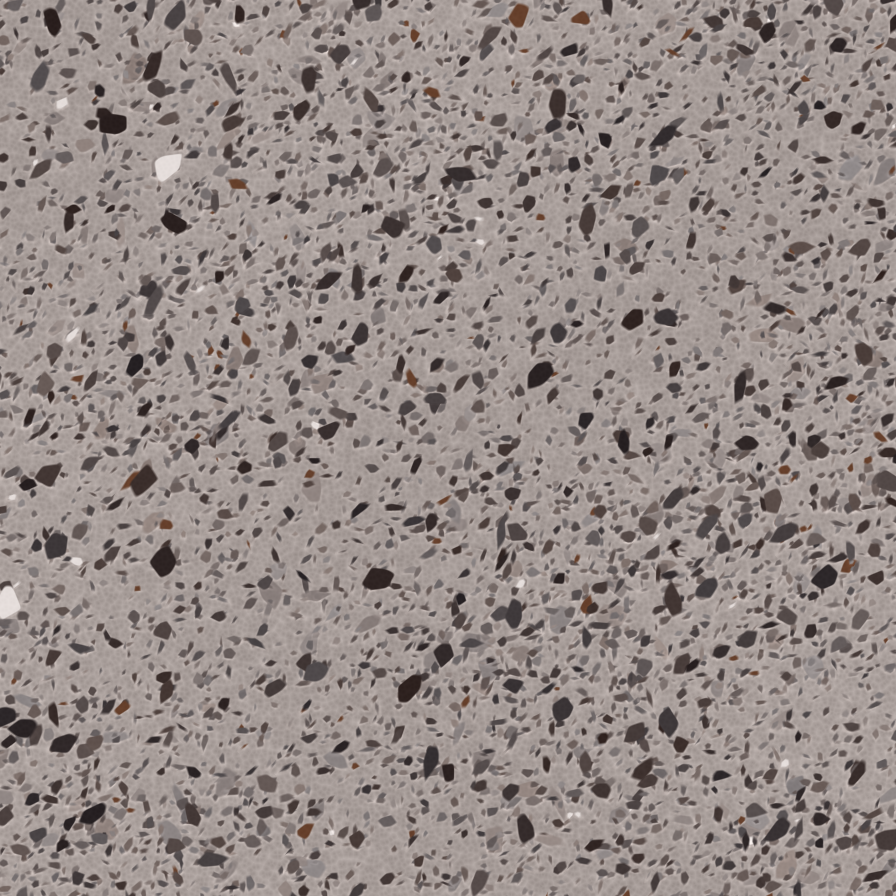
This texture is drawn by a Shadertoy shader. Its source:

```glsl
const vec3 PASTE = vec3(0.668, 0.628, 0.613);
const vec3 CHIP_DARK = vec3(0.14, 0.105, 0.105);
const vec3 CHIP_GREY = vec3(0.56, 0.52, 0.51);
const vec3 RUST = vec3(0.40, 0.25, 0.17);
const vec3 SHELL = vec3(0.90, 0.87, 0.86);
const float RUST_SHARE = 0.018;
const float SHELL_SHARE = 0.006;
const float LEAN = 0.72;          // main chip direction, radians
const float LEAN_SPREAD = 1.5;
const float EDGE = 0.0013;        // edge softness
const float RIM_GAIN = 0.07;
const float GRAIN = 0.085;
const float MOTTLE = 0.05;
const float PATCHINESS = 0.3;
const float TAU = 6.2831853;
const int SIDES = 6;

vec4 hash4(vec2 p) {
    vec4 q = fract(p.xyxy * vec4(0.1031, 0.1030, 0.0973, 0.1099));
    q += dot(q, q.wzxy + 33.33);
    return fract((q.xxyz + q.yzzw) * q.zywx);
}

// Distance to the nearest scattered point
float cellular(vec2 p) {
    vec2 cell = floor(p);
    float nearest = 2.0;
    for (int j = -1; j <= 1; j++)
    for (int i = -1; i <= 1; i++) {
        vec2 id = cell + vec2(i, j);
        nearest = min(nearest, length(id + hash4(id + 71.0).xy - p));
    }
    return nearest;
}

// Broad drift of chip density
float patches(vec2 p) {
    float waves = sin(p.x * 9.0 + 2.0 * sin(p.y * 6.0))
                + sin(p.y * 11.0 - p.x * 5.0 + 1.3);
    return 1.0 + PATCHINESS * (0.5 * waves + p.x - 0.5);
}

// Rounded convex polygon of about unit radius, with random sides
float chipShape(vec2 q, vec2 id) {
    float total = 0.0;
    for (int k = 0; k < SIDES; k++) {
        vec4 h = hash4(id + float(k) * 17.3);
        float angle = (float(k) + 0.7 * h.x) * TAU / float(SIDES);
        float reach = mix(0.68, 1.15, h.y);
        float side = max(dot(q, vec2(cos(angle), sin(angle))) / reach, 0.0);
        total += pow(side, 10.0);
    }
    return pow(total, 0.1) - 1.0;
}

// One layer of chips; tones runs from the darkest to the palest chip
void scatter(inout vec3 color, vec2 uv, float cells, float size,
             float share, vec2 tones, float seed) {
    vec2 cell = floor(uv * cells);
    float soft = max(EDGE, 0.6 / iResolution.y);
    for (int j = -1; j <= 1; j++)
    for (int i = -1; i <= 1; i++) {
        vec2 id = cell + vec2(i, j);
        vec4 place = hash4(id + seed);
        vec4 form = hash4(id + seed + 191.7);
        vec2 center = (id + 0.05 + 0.9 * place.xy) / cells;
        vec2 offset = uv - center;
        float halfLength = size * mix(0.65, 1.35, form.x);
        if (place.z > share * patches(center)) continue;
        if (length(offset) > 1.8 * halfLength + 4.0 * soft) continue;

        // Turn into the chip's own axes
        float angle = LEAN + (form.y + place.w - 1.0) * LEAN_SPREAD;
        vec2 axis = vec2(cos(angle), sin(angle));
        vec2 local = vec2(dot(offset, axis), dot(offset, vec2(-axis.y, axis.x)));
        float halfWidth = halfLength * mix(0.32, 0.82, form.z);
        float d = chipShape(local / vec2(halfLength, halfWidth), id + seed) * halfWidth;
        float cover = smoothstep(soft, -soft, d);

        // Pale rim on the lower side
        float rim = smoothstep(3.0 * soft, soft, d) * (1.0 - cover);
        color *= 1.0 + RIM_GAIN * rim * clamp(0.5 - offset.y / halfLength, 0.0, 1.0);

        // Chip colour, with a few rusty and shell pieces
        vec4 tint = hash4(id + seed + 377.1);
        vec3 chip = mix(CHIP_DARK, CHIP_GREY, mix(tones.x, tones.y, form.w));
        chip += (tint.y - 0.5) * vec3(0.035, 0.0, -0.025);
        if (tint.x < RUST_SHARE) chip = RUST;
        if (tint.x > 1.0 - SHELL_SHARE) chip = SHELL;
        color = mix(color, chip, cover);
    }
}

void mainImage(out vec4 fragColor, in vec2 fragCoord) {
    vec2 uv = fragCoord / iResolution.y;

    // Cement paste with fine grain and soft mottling
    float grain = cellular(uv * 170.0) - 0.5;
    float mottle = cellular(uv * 48.0 + 9.0) - 0.5;
    float drift = 0.008 * sin(uv.x * 7.0 + 2.0 * sin(uv.y * 5.0));
    vec3 color = PASTE + GRAIN * grain + MOTTLE * mottle + drift;

    // Faint chips first, then slivers up to the large stones
    scatter(color, uv, 28.0, 0.0125, 0.22, vec2(0.90, 1.12), 11.0);
    scatter(color, uv, 92.0, 0.0039, 0.42, vec2(0.45, 1.05), 53.0);
    scatter(color, uv, 62.0, 0.0058, 0.42, vec2(0.20, 0.90), 97.0);
    scatter(color, uv, 38.0, 0.0086, 0.36, vec2(0.05, 0.65), 139.0);
    scatter(color, uv, 21.0, 0.0135, 0.27, vec2(0.03, 0.50), 223.0);

    // Light surface grain over everything
    color += 0.025 * (cellular(uv * 210.0 + 31.0) - 0.5);
    fragColor = vec4(clamp(color, 0.0, 1.0), 1.0);
}
```
